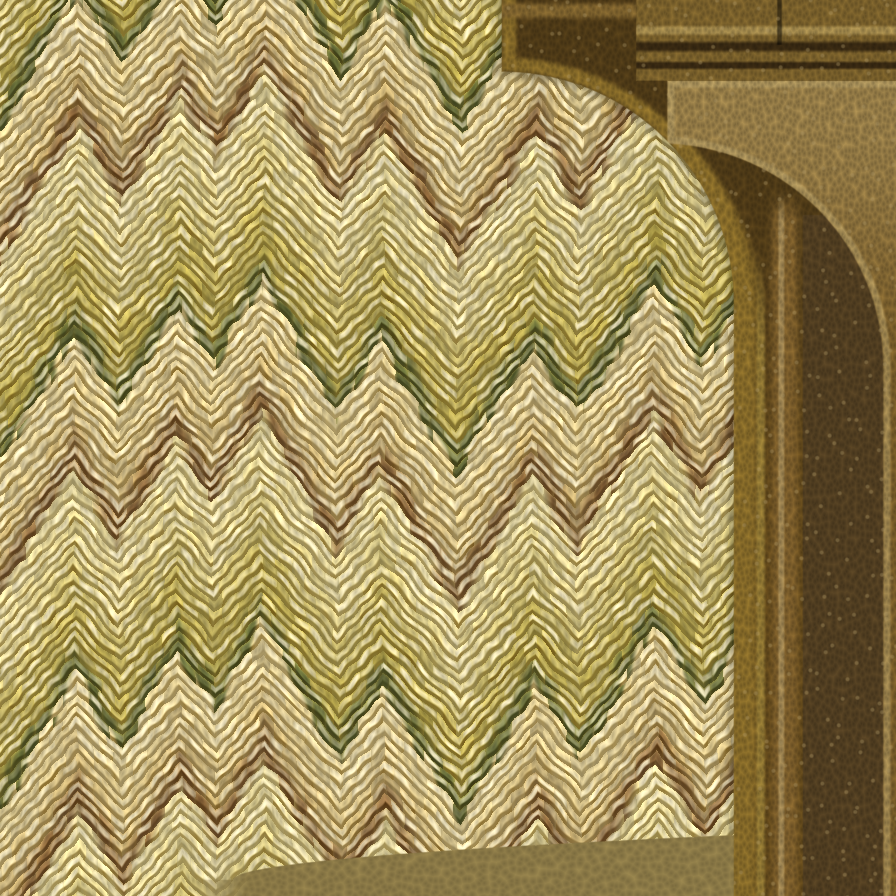
A WebGL 2 fragment shader for this pattern:

```glsl
#version 300 es
precision highp float;
// Flame-stitch fabric set in a carved wooden arch. Alternating folds make an
// uneven zigzag that repeats down the cloth; shallower chevrons break its green
// and brown bands into short stitches. Circle distances shape the frame.
uniform vec2 u_resolution;
out vec4 fragColor;

float hash(vec2 p) {
    vec3 q = fract(vec3(p.xyx) * 0.1031);
    q += dot(q, q.yzx + 33.33);
    return fract((q.x + q.y) * q.z);
}

// Distance to the nearest scattered point, for fibre, grain and chips
float cellular(vec2 p) {
    vec2 cell = floor(p);
    float nearest = 2.0;
    for (int y = -1; y <= 1; y++)
    for (int x = -1; x <= 1; x++) {
        vec2 c = cell + vec2(x, y);
        nearest = min(nearest, distance(p, c + vec2(hash(c), hash(c + 57.0))));
    }
    return nearest;
}

float fill(float d) {
    float px = 1.0 / min(u_resolution.x, u_resolution.y);
    return smoothstep(-px, px, d);
}

// Soft line of half width w around value c
float line(float v, float c, float w) {
    return 1.0 - smoothstep(0.3 * w, w, abs(v - c));
}

// Zigzag rise: the slope flips at each fold, mirrored about the deep valley
float zigzag(float x) {
    float folds[7] = float[7](0.085, 0.134, 0.219, 0.273, 0.3125, 0.378, 0.427);
    float d = abs(x - 0.512), h = d, turn = -2.0;
    for (int i = 0; i < 7; i++) {
        h += turn * max(d - folds[i], 0.0);
        turn = -turn;
    }
    return h;
}

// Colour down one repeat: cream, tan, brown, then pale, yellow, green
vec3 bandColor(float t, float dab) {
    vec3 warm = mix(vec3(0.92, 0.84, 0.60), vec3(0.80, 0.69, 0.44), smoothstep(0.06, 0.32, t));
    warm = mix(warm, vec3(0.53, 0.38, 0.21), dab * smoothstep(0.25, 0.33, t));
    vec3 yellow = mix(vec3(0.93, 0.87, 0.62), vec3(0.75, 0.68, 0.31), smoothstep(0.42, 0.88, t));
    yellow = mix(yellow, vec3(0.38, 0.41, 0.20), dab * smoothstep(0.88, 0.94, t));
    vec3 color = mix(warm, yellow, smoothstep(0.35, 0.40, t));
    return mix(color, vec3(0.92, 0.84, 0.60), smoothstep(0.98, 1.0, t));
}

vec3 fabric(vec2 p) {
    p.x -= 0.003 * sin(p.y * 7.0 + 1.0) + 0.0015 * sin(p.y * 71.0 + p.x * 43.0);
    float h = zigzag(p.x);
    float row = (p.y + h) / 0.0137;
    row += 0.14 * sin(p.x * 97.0 + p.y * 61.0) + 0.10 * sin(p.x * 181.0 - p.y * 143.0);
    float along = p.x / 0.0155 + 2.0 * hash(vec2(floor(row), 3.0));
    vec2 stitch = vec2(floor(along), floor(row));
    float f = fract(row), tone = hash(stitch + 11.0), gleam = hash(stitch + 29.0);
    float body = line(fract(along), 0.5, 0.75);
    // Bands step from thread to thread, so each line is a run of separate dabs
    float y = p.y - (f - 0.5) * 0.009;
    float t = fract((y - 0.536 + 1.8 * h) / 0.383 + 0.05 * (hash(stitch) - 0.5));
    vec3 color = bandColor(t, 0.45 + 0.55 * body * line(f, 0.55, 0.75));
    color *= 0.84 + 0.26 * tone;
    // Broken dark gaps and bright ridges, roughened by loose fibre
    float fibre = cellular(vec2(p.x / 0.0075, row * 1.4));
    float gap = line(f, 0.84, 0.36) * mix(0.35, 1.0, tone) * (0.55 + 0.6 * fibre);
    color = mix(color, color * vec3(0.52, 0.46, 0.28), min(gap, 1.0));
    color = mix(color, vec3(1.0, 0.96, 0.82), line(f, 0.33, 0.36) * body * gleam * 0.85);
    return color * (0.84 + 0.30 * fibre);
}

vec3 woodFrame(vec2 p, float arch) {
    vec3 color = mix(vec3(0.31, 0.23, 0.09), vec3(0.38, 0.28, 0.10), smoothstep(0.2, 0.6, p.y));
    // Gilded lip along the opening, thinner over the curve
    color = mix(color, vec3(0.53, 0.42, 0.16), line(arch, 0.008, mix(0.012, 0.028, smoothstep(0.1, 0.35, p.y))));
    color = mix(color, vec3(0.64, 0.54, 0.24), 0.7 * line(arch, 0.030, 0.007) * smoothstep(0.26, 0.4, p.y));
    // Slim column, then the dark recess under the outer arch
    float outer = length(max(vec2(p.x - 0.736, 0.41 - p.y), 0.0)) - 0.25;
    float column = line(p.x, 0.876, 0.022) * smoothstep(0.21, 0.25, p.y);
    color = mix(color, vec3(0.49, 0.37, 0.17), column);
    color = mix(color, vec3(0.71, 0.62, 0.42), 0.6 * line(p.x, 0.872, 0.005) * column);
    color = mix(color, vec3(0.32, 0.245, 0.13), fill(p.x - 0.896) * fill(p.y - 0.24));
    // Spandrel with a lit edge
    float spandrel = min(min(outer, p.x - 0.745), p.y - 0.09);
    vec3 panel = mix(vec3(0.59, 0.49, 0.28), vec3(0.47, 0.36, 0.16), smoothstep(0.12, 0.42, p.y));
    color = mix(color, panel, fill(spandrel));
    color = mix(color, vec3(0.71, 0.62, 0.40), 0.6 * line(spandrel, 0.004, 0.006));
    // Stepped cornice
    vec3 rail = mix(vec3(0.48, 0.38, 0.17), vec3(0.22, 0.16, 0.07),
        max(line(p.y, 0.052, 0.008), line(p.y, 0.073, 0.006)));
    rail = mix(rail, vec3(0.64, 0.54, 0.30), line(p.y, 0.034, 0.007));
    rail *= 1.0 - 0.5 * line(p.x, 0.87, 0.004) * fill(0.05 - p.y);
    color = mix(color, rail, fill(min(p.x - 0.71, 0.09 - p.y)));
    color = mix(color, vec3(0.50, 0.39, 0.18), line(p.y, 0.012, 0.012) * fill(0.71 - p.x));
    // Fine grain and pale chips
    color *= 0.83 + 0.32 * cellular(p * vec2(200.0, 130.0));
    return mix(color, vec3(0.68, 0.59, 0.39), 0.4 * smoothstep(0.14, 0.04, cellular(p * 42.0 + 5.0)));
}

void main() {
    vec2 p = gl_FragCoord.xy / u_resolution;
    p.y = 1.0 - p.y; // measured down from the top
    vec2 corner = vec2(p.x - 0.56, 0.339 - p.y);
    float arch = min(length(max(corner, 0.0)) - 0.259, corner.x);
    vec3 color = fabric(p) * (1.0 - 0.2 * smoothstep(-0.012, 0.0, arch));
    // Worn ledge below the cloth
    float ledge = p.y - 0.982 + 0.05 * sqrt(max(p.x - 0.26, 0.0) / 0.56);
    vec3 stone = vec3(0.55, 0.48, 0.28) * (0.88 + 0.22 * cellular(p * 130.0));
    color = mix(color, stone, fill(ledge) * smoothstep(0.2, 0.29, p.x));
    fragColor = vec4(mix(color, woodFrame(p, arch), fill(arch)), 1.0);
}
```
